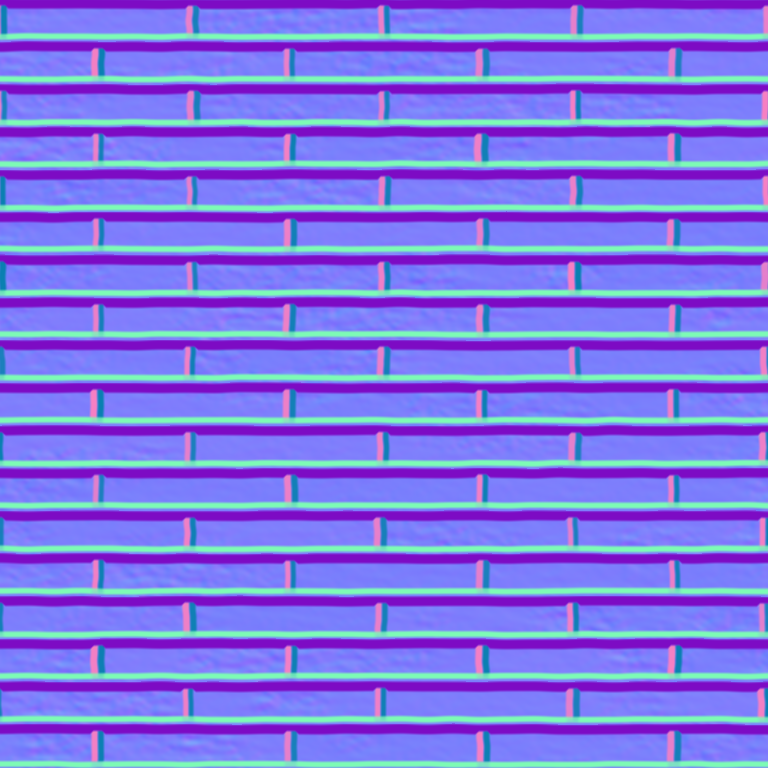
Give the GLSL for this texture map, as a Shadertoy shader.

```glsl
// Normal map of a running-bond brick wall with long thin bricks and worn faces.
#define ROWS 18.0
#define BRICK_LENGTH 4.5   // in row heights
#define SOFT 0.042         // edge softness, in row heights
#define GRAIN 0.085        // strength of the surface relief
#define WOBBLE 0.028       // unevenness of the brick edges
#define FLAT_COLOR vec3(0.490, 0.495, 0.990)
#define TOP_COLOR vec3(0.490, 0.045, 0.770)
#define BOTTOM_COLOR vec3(0.490, 0.985, 0.710)
#define RIGHT_COLOR vec3(0.970, 0.500, 0.760)
#define LEFT_COLOR vec3(0.030, 0.500, 0.690)

float hash(vec2 p) {
    vec3 q = fract(p.xyx * 0.1031);
    q += dot(q, q.yzx + 33.33);
    return fract((q.x + q.y) * q.z);
}

float noise(vec2 p) {
    vec2 i = floor(p), f = fract(p);
    f = f * f * (3.0 - 2.0 * f);
    return mix(mix(hash(i), hash(i + vec2(1, 0)), f.x),
               mix(hash(i + vec2(0, 1)), hash(i + vec2(1, 1)), f.x), f.y);
}

// Worn face: long horizontal streaks, slanted scratches and fine pits.
float relief(vec2 p) {
    float streaks = noise(p * vec2(1.3, 6.0));
    float scratches = noise(vec2(p.x * 3.0 + p.y * 2.5, p.y * 7.0 - p.x) + 17.0);
    float pits = noise(p * vec2(7.0, 9.0) + 51.0);
    return 0.5 * streaks + 0.4 * scratches + 0.25 * pits;
}

// Soft band that is 1 between a and b.
float band(float a, float b, float x) {
    return smoothstep(a - SOFT, a + SOFT, x) - smoothstep(b - SOFT, b + SOFT, x);
}

void mainImage(out vec4 fragColor, in vec2 fragCoord) {
    vec2 uv = fragCoord / iResolution.xy;
    vec2 p = vec2(uv.x, 1.0 - uv.y) * ROWS;   // row heights, downward

    // Row, and position within it
    float y = p.y + WOBBLE * (noise(p * vec2(1.6, 1.0) + 7.0) - 0.5);
    float row = clamp(floor(y + 0.03), 0.0, ROWS - 1.0);
    float v = y - row;
    float odd = mod(row, 2.0);

    // Nearest vertical joint; even rows drift leftward down the wall
    float drift = mix(mix(0.03, -0.10, row / ROWS), 0.055, odd);
    float x = p.x - 0.5 * odd * BRICK_LENGTH - drift;
    float joint = floor(x / BRICK_LENGTH + 0.5);
    vec2 id = vec2(joint + 11.0, row + 3.0);
    float d = x - joint * BRICK_LENGTH + 0.05 * (hash(id) - 0.5);
    d += WOBBLE * (noise(vec2(joint * 9.0, y * 4.0)) - 0.5);

    // Brick face: relief slope, stronger in patches
    vec2 e = vec2(0.06, 0.0);
    vec2 slope = vec2(relief(p + e.xy) - relief(p - e.xy),
                      relief(p - e.yx) - relief(p + e.yx));
    float wear = 0.35 + 1.1 * smoothstep(0.3, 0.8, noise(p * vec2(0.6, 1.1) + 29.0));
    vec3 color = FLAT_COLOR;
    color.rg += GRAIN * wear * slope * vec2(2.2, 1.4);
    color.r += 0.03 * (hash(vec2(floor(x / BRICK_LENGTH), row) + 5.0) - 0.5);

    // Brick ends on both sides of the joint
    float upright = smoothstep(0.05, 0.17, v) * (1.0 - smoothstep(0.80, 0.93, v));
    float width = mix(0.12, 0.17, hash(id + 40.0));
    float strength = mix(0.82, 1.0, hash(id + 80.0));
    color = mix(color, RIGHT_COLOR, upright * strength * band(-width, 0.0, d));
    color = mix(color, LEFT_COLOR, upright * strength * band(0.01, width - 0.005, d));

    // Upper and lower brick edges; the upper one thins at a joint
    float nearJoint = 1.0 - smoothstep(0.08, 0.20, abs(d));
    float upper = band(-0.02, 0.205 - 0.075 * nearJoint, v);
    float shift = 0.025 * (hash(vec2(row, 63.0)) - 0.5) - 0.02 * odd;
    shift += 0.06 * step(ROWS - 1.5, row);
    float lower = band(0.795 + shift, 0.93 + shift, v);
    color = mix(color, TOP_COLOR, upper);
    color = mix(color, BOTTOM_COLOR, lower * (1.0 - 0.2 * nearJoint));

    fragColor = vec4(clamp(color, 0.0, 1.0), 1.0);
}
```
